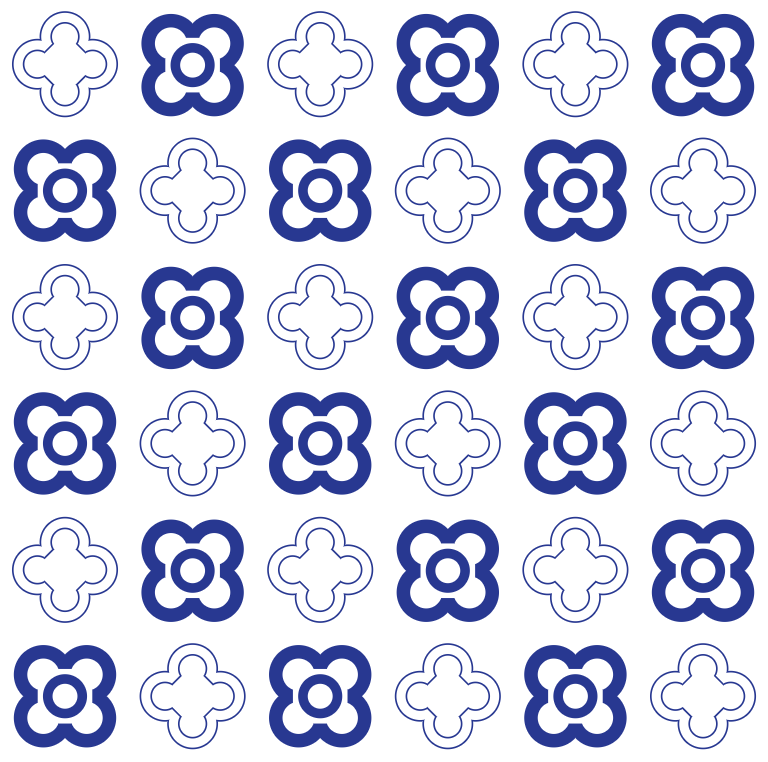
Give the GLSL for this pattern, as a WebGL 2 fragment shader.

```glsl
#version 300 es
precision highp float;
// Checkerboard of two four-lobed flowers in blue on white, six by six.
// Each flower is a distance field: four circles joined by a square body,
// drawn either as a heavy band with a centre ring or as two fine outlines.

uniform vec2 u_resolution;
out vec4 fragColor;

// Four lobes on the axes, joined by a diamond-shaped body.
float quatrefoil(vec2 p, float reach, float lobeRadius, float body) {
    p = abs(p);
    if (p.y > p.x) p = p.yx;
    float lobe = length(p - vec2(reach, 0.0)) - lobeRadius;
    float diamond = (p.x + p.y) * 0.70711 - body;
    return min(lobe, diamond);
}

// Diagonal flower: thick band with a ring in the middle.
float boldFlower(vec2 p) {
    p = vec2(p.x + p.y, p.y - p.x) * 0.70711;
    float outer = quatrefoil(p, 20.4, 19.7, 18.2);
    float hole = quatrefoil(p, 20.4, 10.7, 18.2);
    float ring = abs(length(p) - 11.5) - 3.2;
    return min(max(outer, -hole), ring);
}

// Upright flower: two fine concentric outlines.
float fineFlower(vec2 p) {
    float outer = quatrefoil(p, 18.4, 16.4, 15.2);
    float inner = quatrefoil(p, 18.4, 9.2, 15.2);
    return min(abs(outer), abs(inner)) - 0.55;
}

void main() {
    // The canvas is 508 units high.
    float pixel = 508.0 / u_resolution.y;
    vec2 p = gl_FragCoord.xy * pixel - vec2(0.8, 1.7);

    // Grid cell and position about its centre
    vec2 pitch = vec2(85.07, 84.27);
    vec2 cell = floor(p / pitch);
    vec2 local = p - (cell + 0.5) * pitch;

    // Alternate flowers; bold ones sit slightly low in odd rows.
    bool isBold = mod(cell.x + cell.y, 2.0) < 0.5;
    float drop = 0.6 * mod(cell.y, 2.0);
    float d = isBold ? boldFlower(local + vec2(0.0, drop)) : fineFlower(local);

    // Antialiased ink on white
    float ink = clamp(0.5 - d / pixel, 0.0, 1.0);
    vec3 blue = vec3(0.155, 0.22, 0.57);
    fragColor = vec4(mix(vec3(1.0), blue, ink), 1.0);
}
```
